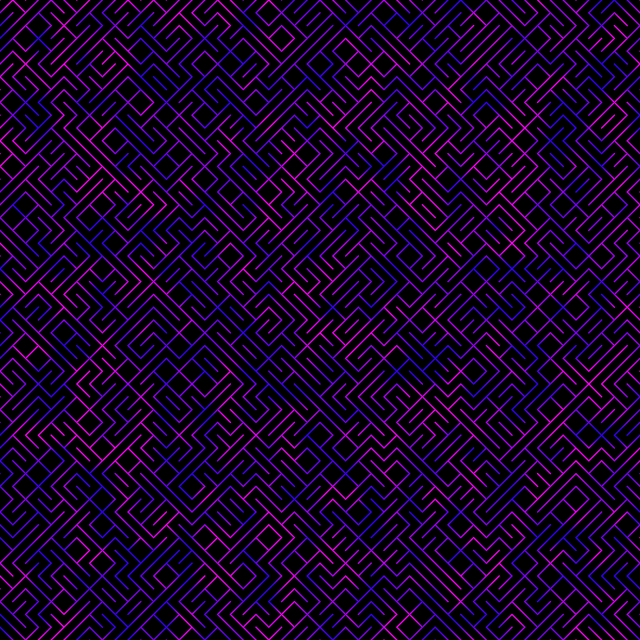
This pattern is drawn by a Shadertoy shader. Its source:

```glsl
const float CELLS = 50.0;           // maze cells along the canvas height
const float HALF_WIDTH = 0.052;     // half line thickness, in cells
const float TINT_SCALE = 0.62;      // tint patches per cell
const float TINT_CONTRAST = 1.4;
const vec2 TINT_SEED = vec2(137.0, 71.0);
const vec3 BACKGROUND = vec3(0.0);
const vec3 BLUE = vec3(0.2, 0.0, 1.0);
const vec3 MAGENTA = vec3(1.0, 0.0, 0.98);

float hash(vec2 p) {
    vec3 q = fract(p.xyx * 0.1031);
    q += dot(q, q.yzx + 33.33);
    return fract((q.x + q.y) * q.z);
}

float valueNoise(vec2 p) {
    vec2 i = floor(p);
    vec2 f = fract(p);
    f = f * f * (3.0 - 2.0 * f);
    float low = mix(hash(i), hash(i + vec2(1.0, 0.0)), f.x);
    float high = mix(hash(i + vec2(0.0, 1.0)), hash(i + 1.0), f.x);
    return mix(low, high, f.y);
}

float segmentDistance(vec2 p, vec2 a, vec2 b) {
    vec2 ab = b - a;
    return length(p - a - ab * clamp(dot(p - a, ab) / dot(ab, ab), 0.0, 1.0));
}

// Distance to the nearest diagonal, including those of adjacent cells
float mazeDistance(vec2 p) {
    vec2 home = floor(p);
    float nearest = 1.0;
    for (int y = -1; y <= 1; y++) {
        for (int x = -1; x <= 1; x++) {
            vec2 cell = home + vec2(x, y);
            float flip = step(0.5, hash(cell + 11.0));
            vec2 start = cell + vec2(0.0, flip);
            vec2 end = cell + vec2(1.0, 1.0 - flip);
            nearest = min(nearest, segmentDistance(p, start, end));
        }
    }
    return nearest;
}

void mainImage(out vec4 fragColor, in vec2 fragCoord) {
    vec2 p = fragCoord / iResolution.y * CELLS;
    float pixel = CELLS / iResolution.y;

    // Smooth line coverage over one pixel
    float line = clamp(0.5 + (HALF_WIDTH - mazeDistance(p)) / pixel, 0.0, 1.0);

    // Tint drifts from blue to magenta along the lines
    float tint = valueNoise(p * TINT_SCALE + TINT_SEED);
    tint = clamp(0.5 + (tint - 0.5) * TINT_CONTRAST, 0.0, 1.0);

    fragColor = vec4(mix(BACKGROUND, mix(BLUE, MAGENTA, tint), line), 1.0);
}
```
